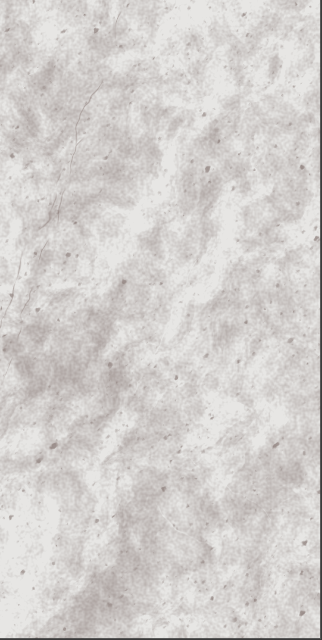
Give the GLSL for this texture, as a Shadertoy shader.

```glsl
// Pale grey-beige marble slab with slanted clouds, pits, hairline cracks and a dark edge.

const vec3 TAUPE = vec3(0.69, 0.655, 0.645);
const vec3 CHALK = vec3(0.905, 0.903, 0.895);
const vec3 PIT_BROWN = vec3(0.53, 0.47, 0.455);
const vec3 CRACK_BROWN = vec3(0.60, 0.545, 0.53);
const vec3 EDGE_GREY = vec3(0.23);
const float GRAIN_ANGLE = 1.08;
const float EDGE_WIDTH = 0.0027;

vec2 hash2(vec2 cell) {
    vec3 v = fract(cell.xyx * vec3(0.1031, 0.1030, 0.0973));
    v += dot(v, v.yzx + 33.33);
    return fract((v.xx + v.yz) * v.zy);
}

mat2 rotation(float angle) {
    float c = cos(angle), s = sin(angle);
    return mat2(c, -s, s, c);
}

float cornerSlope(vec2 cell, vec2 offset) {
    float angle = 6.2832 * hash2(cell).x;
    return dot(vec2(cos(angle), sin(angle)), offset);
}

float gradientNoise(vec2 p) {
    vec2 i = floor(p), f = p - i;
    vec2 u = f * f * f * (f * (f * 6.0 - 15.0) + 10.0);
    vec2 e = vec2(1.0, 0.0);
    return mix(mix(cornerSlope(i, f), cornerSlope(i + e.xy, f - e.xy), u.x),
               mix(cornerSlope(i + e.yx, f - e.yx), cornerSlope(i + 1.0, f - 1.0), u.x), u.y);
}

float fbm(vec2 p, int octaves, float gain) {
    float sum = 0.0, amplitude = 1.0;
    for (int k = 0; k < octaves; k++) {
        sum += amplitude * gradientNoise(p);
        p = rotation(0.6) * p * 2.03 + 17.3;
        amplitude *= gain;
    }
    return sum;
}

float segmentDistance(vec2 p, vec2 a, vec2 b) {
    vec2 ab = b - a;
    float t = clamp(dot(p - a, ab) / dot(ab, ab), 0.0, 1.0);
    return length(p - a - ab * t);
}

// Soft wide stroke
float band(vec2 p, vec2 a, vec2 b, float width) {
    float d = segmentDistance(p, a, b) / width;
    return exp(-d * d);
}

// Broken, wandering hairline
float hairline(vec2 p, vec2 a, vec2 b, float width, float pixel) {
    vec2 wander = vec2(fbm(p * 9.0 + a * 31.0, 4, 0.5), fbm(p * 9.0 + b * 47.0, 4, 0.5));
    float d = segmentDistance(p + 0.022 * wander, a, b);
    float presence = smoothstep(-0.3, 0.25, fbm(p * 16.0 + a * 13.0, 3, 0.6));
    return presence * (1.0 - smoothstep(width - pixel, width + pixel, d));
}

// Scattered ragged pits, one candidate per cell
float pits(vec2 p, float scale, float density, float pixel) {
    vec2 q = p * scale, home = floor(q);
    vec2 ragged = 0.12 * vec2(gradientNoise(q * 4.0), gradientNoise(q * 4.0 + 9.0));
    float cover = 0.0, blur = pixel * scale;
    for (int y = -1; y <= 1; y++) {
        for (int x = -1; x <= 1; x++) {
            vec2 cell = home + vec2(x, y);
            vec2 spot = hash2(cell + 3.0), kind = hash2(cell + 71.0);
            float local = density * (1.0 + 2.5 * gradientNoise(cell / scale * 7.0));
            vec2 d = rotation(GRAIN_ANGLE + kind.y - 0.5) * (q + ragged - cell - spot);
            d.x *= mix(0.5, 1.0, kind.y);
            float radius = mix(0.06, 0.20, spot.x * spot.x * spot.y);
            float disc = 1.0 - smoothstep(radius - blur, radius + blur, length(d));
            cover = max(cover, disc * step(kind.x, local) * mix(0.35, 0.95, spot.y));
        }
    }
    return cover;
}

// Lightness of the stone: 0 is taupe, 1 is chalk
float stoneTone(vec2 p) {
    vec2 warp = vec2(fbm(p * 6.0, 4, 0.5), fbm(p * 6.0 + 23.0, 4, 0.5));
    vec2 q = rotation(GRAIN_ANGLE) * p + 0.05 * warp;
    float clouds = fbm(q * vec2(3.6, 8.5) + 4.0, 5, 0.55);
    float mottle = fbm(p * 28.0 + warp, 4, 0.65);
    float patches = smoothstep(0.02, 0.22, fbm(q * vec2(6.0, 13.0) + 41.0, 5, 0.6) + 0.12 * mottle);
    float streaks = fbm(q * vec2(13.0, 48.0), 3, 0.6);
    float grain = gradientNoise(p * 205.0);
    vec2 w = p + 0.05 * warp;
    float strokes = 0.30 * band(w, vec2(0.20, 0.66), vec2(0.34, 0.86), 0.022)
                  + 0.22 * band(w, vec2(0.13, 0.22), vec2(0.21, 0.38), 0.016)
                  + 0.18 * band(w, vec2(0.25, 0.40), vec2(0.39, 0.72), 0.035)
                  - 0.22 * band(w, vec2(0.16, 0.42), vec2(0.23, 0.58), 0.035)
                  - 0.22 * band(w, vec2(0.16, 0.08), vec2(0.22, 0.22), 0.050)
                  - 0.15 * band(w, vec2(0.03, 0.74), vec2(0.13, 0.98), 0.050);
    return 0.635 + 0.46 * clouds + 0.19 * patches + 0.22 * streaks
         + 0.38 * mottle + 0.32 * grain + strokes;
}

void mainImage(out vec4 fragColor, in vec2 fragCoord) {
    vec2 p = fragCoord / iResolution.y;
    float pixel = 1.0 / iResolution.y, right = iResolution.x / iResolution.y;

    // Pale veins falling to the right
    float veins = hairline(p, vec2(0.15, 0.29), vec2(0.33, 0.14), 0.0010, pixel)
                + hairline(p, vec2(0.20, 0.37), vec2(0.42, 0.18), 0.0008, pixel)
                + hairline(p, vec2(0.22, 0.38), vec2(0.31, 0.59), 0.0010, pixel);
    float tone = clamp(stoneTone(p) + 0.22 * veins, 0.0, 1.0);
    vec3 color = mix(TAUPE, CHALK, tone);

    // Pits and steep dark cracks
    float pitCover = max(pits(p, 46.0, 0.20, pixel), 0.6 * pits(p + 5.0, 88.0, 0.20, pixel));
    color = mix(color, PIT_BROWN, 0.75 * pitCover);
    float cracks = max(hairline(p, vec2(0.0, 0.48), vec2(0.20, 1.01), 0.0007, pixel),
                       hairline(p, vec2(-0.01, 0.36), vec2(0.13, 0.79), 0.0006, pixel));
    color = mix(color, CRACK_BROWN, 0.70 * cracks);

    // Dark strip along the right and bottom
    float inset = min(right - p.x, p.y);
    float edge = 1.0 - smoothstep(EDGE_WIDTH - 0.5 * pixel, EDGE_WIDTH + 0.5 * pixel, inset);
    fragColor = vec4(mix(color, EDGE_GREY, edge), 1.0);
}
```
